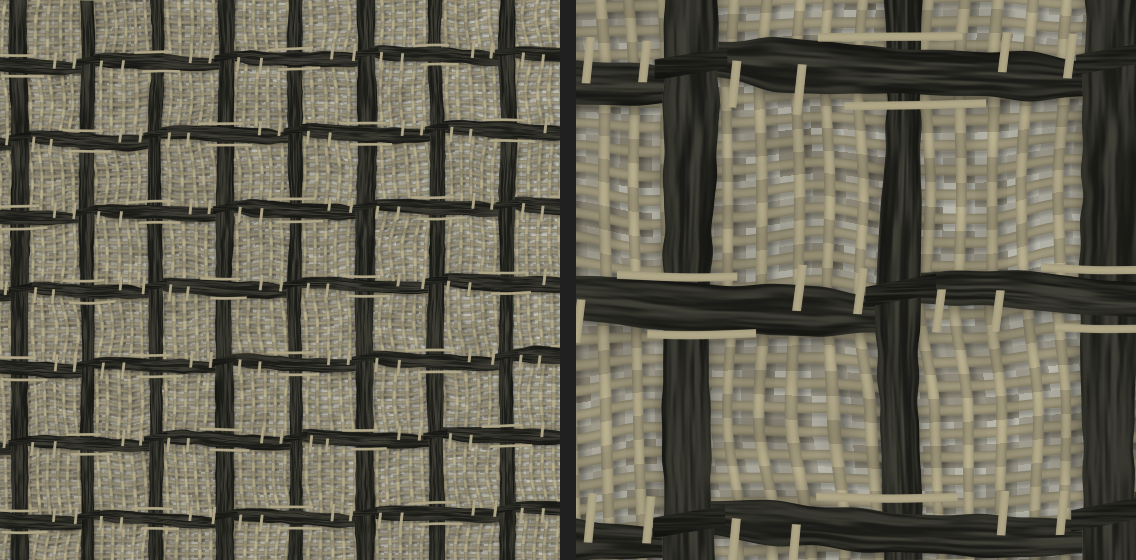
Left: the whole. Right: its middle third, enlarged.
Write a Shadertoy shader that draws this texture.

```glsl
// Open woven cloth: dark flat ribbons in a staggered grid over a fine tan mesh.

float hash(vec2 p) { return fract(sin(dot(p, vec2(127.1, 311.7))) * 43758.5453); }

float noise(vec2 p) {
    vec2 i = floor(p), f = fract(p);
    f = f * f * (3.0 - 2.0 * f);
    return mix(mix(hash(i), hash(i + vec2(1, 0)), f.x),
               mix(hash(i + vec2(0, 1)), hash(i + vec2(1, 1)), f.x), f.y);
}

// Smooth coverage of a band: dist from its centre line, half its width
float band(float dist, float halfWidth, float aa) {
    return smoothstep(aa, -aa, abs(dist) - halfWidth);
}

// Rounded thread colour, darker towards its edges
vec3 thread(float dist, float halfWidth) {
    float r = min(abs(dist) / halfWidth, 1.0);
    return vec3(0.69, 0.655, 0.53) * (1.0 - 0.2 * r * r);
}

// Fibrous ribbon: along runs with the fibres, across is -1 to 1
vec3 ribbon(float along, float across, float seed) {
    float fibre = noise(vec2(along * 2.5, across * 5.0 + seed * 17.0));
    fibre = 0.6 * fibre + 0.4 * noise(vec2(along * 7.0, across * 9.0 + seed * 31.0));
    vec3 col = mix(vec3(0.105, 0.105, 0.09), vec3(0.25, 0.25, 0.215), smoothstep(0.2, 0.85, fibre));
    return col * (1.0 - 0.25 * across * across);
}

// Fine mesh of tan threads with pale gaps
vec3 mesh(vec2 p, float x, float aa) {
    vec2 g = p * vec2(6.3, 9.6);
    g.x += 0.7 * (noise(p * vec2(1.5, 2.0)) - 0.5) + 0.12 * p.y;
    g.y += 0.8 * (noise(p * vec2(2.5, 1.2) + 9.0) - 0.5);
    vec2 id = floor(g), f = fract(g) - 0.5;
    f.x += 0.2 * (hash(vec2(id.x, floor(p.y))) - 0.5);

    // Gaps: pale backing with soft brown shade
    float pale = 0.25 + 0.35 * x + 0.7 * (hash(id + 3.0) - 0.3);
    vec3 col = mix(vec3(0.46, 0.435, 0.37), vec3(0.73, 0.73, 0.69), clamp(pale, 0.0, 1.0));
    col *= mix(1.0, 0.74, band(f.x - 0.22, 0.12, 0.16));
    col *= mix(1.0, 0.80, band(f.y + 0.28, 0.1, 0.16));

    // Crossing threads, alternately over and under
    float over = mod(id.x + id.y, 2.0);
    float weft = band(f.y, 0.22, aa * 9.6), warp = band(f.x, 0.17, aa * 6.3);
    col = mix(col, thread(f.y, 0.22) * 0.87, weft * 0.9);
    col = mix(col, thread(f.x, 0.17) * (0.88 + 0.14 * over), warp * 0.95);
    return col * (0.92 + 0.14 * noise(p * 7.0));
}

void mainImage(out vec4 fragColor, in vec2 fragCoord) {
    vec2 uv = fragCoord / iResolution.xy;
    float aa = 5.0 / iResolution.y;

    // Slightly bowed and tilted grid: ribbons lie on whole numbers
    vec2 p = vec2((uv.x - 0.035) / 0.1247 + 0.06 * sin(3.14 * uv.x),
                  (uv.y - 0.069 - 0.018 * uv.x) / 0.136);
    p += 0.05 * (vec2(noise(p * 0.8), noise(p * 0.8 + 40.0)) - 0.5);
    vec2 id = floor(p + 0.5), q = p - id;

    // Each horizontal float spans two columns; breaks alternate by row
    float u = (p.x - id.y - 1.0) * 0.5, t = fract(u);
    float fromBreak = 2.0 * (t - step(0.5, t));
    float fromMiddle = 2.0 * t - 1.0;
    float seed = hash(vec2(floor(u), id.y));
    float sag = mix(0.065, -0.06, t) + 0.03 * (noise(vec2(p.x * 2.0, id.y * 7.0)) - 0.5);
    float atBreak = step(mod(id.x + id.y, 2.0), 1.5) * step(0.5, mod(id.x + id.y, 2.0));

    // Ribbon sizes, with worn edges
    float halfH = 0.085 + 0.025 * seed + 0.025 * (noise(p * vec2(5.0, 1.0)) - 0.5);
    halfH *= 0.72 + 0.28 * smoothstep(0.05, 0.4, abs(fromBreak));
    float halfV = 0.095 + 0.045 * hash(vec2(id.x, 5.0))
                + 0.03 * (noise(vec2(id.x * 9.0, p.y * 1.3)) - 0.5)
                + 0.015 * (noise(vec2(id.x * 5.0, p.y * 9.0)) - 0.5);
    float dx = q.x - 0.03 * (noise(vec2(id.x * 3.0, p.y)) - 0.5);
    float dy = q.y - sag;

    vec3 col = mesh(p, uv.x, aa);
    float shade = max(band(dx, halfV, 0.06), band(dy + 0.02, halfH, 0.06));
    col *= 1.0 - 0.35 * shade;

    // Ribbons: the vertical one passes over at each break
    vec3 vert = ribbon(p.y, dx / halfV, hash(vec2(id.x, 2.0)));
    vec3 horiz = ribbon(p.x, dy / halfH, seed);
    float vCover = band(dx, halfV, aa), hCover = band(dy, halfH, aa);
    col = mix(col, vert, vCover);
    col = mix(col, horiz, hCover * (1.0 - vCover * atBreak));

    // Pinched stub tucked across the break
    float stub = band(q.y - 0.05 - 0.15 * q.x, 0.045, aa) * band(q.x, 0.17, aa) * atBreak;
    col = mix(col, ribbon(p.x, (q.y - 0.05) / 0.06, 4.0) * 0.85, stub);

    // Tan stitches: above the ribbon left of a break, below it on the right
    float side = fromBreak < 0.0 ? -1.0 : 1.0;
    for (int i = 0; i < 2; i++) {
        float jitter = hash(id.yy + vec2(floor(u + 0.5), float(i) * 3.0 + side)) - 0.5;
        float sx = fromBreak - side * (0.21 + 0.29 * float(i)) - 0.06 * jitter - 0.12 * dy;
        float stitch = band(sx, 0.021, aa) * band(dy + side * 0.1, 0.1 + 0.03 * jitter, aa);
        col = mix(col, thread(sx, 0.03), stitch);
    }

    // Tan threads holding the vertical ribbon above and below each float
    for (int i = 0; i < 2; i++) {
        float s = float(i) * 2.0 - 1.0;
        float jitter = hash(vec2(floor(u) + s, id.y + 8.0)) - 0.5;
        float ty = dy - s * (0.135 + 0.03 * jitter) - 0.05 * fromMiddle;
        float tie = band(ty, 0.018, aa) * band(fromMiddle + 0.06 * s, 0.3 + 0.1 * jitter, aa);
        col = mix(col, thread(ty, 0.026), tie);
    }
    fragColor = vec4(col, 1.0);
}
```
